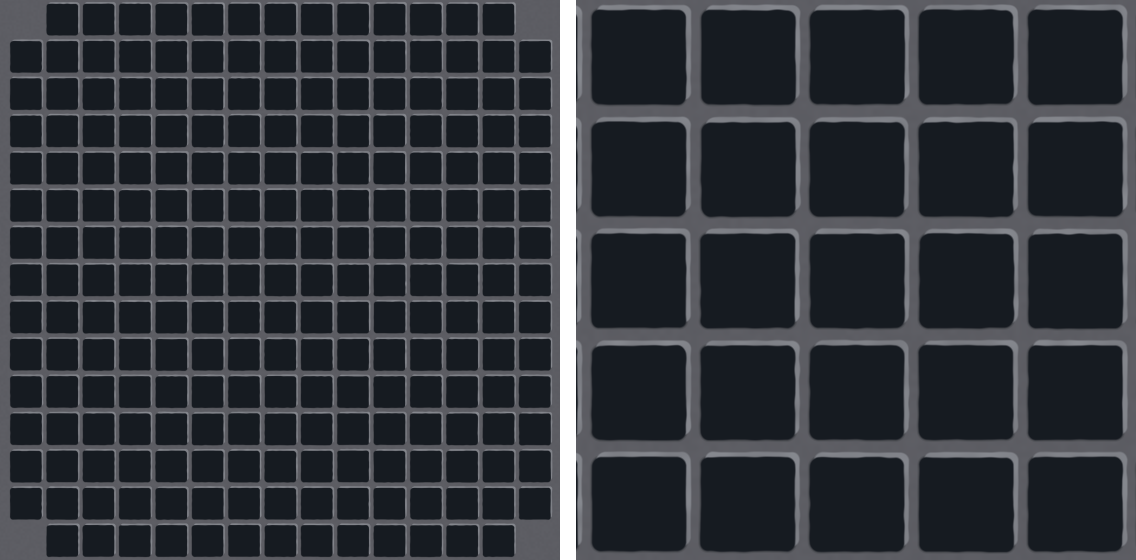
Left: the whole. Right: its middle third, enlarged.
This pattern is drawn by a WebGL 1 fragment shader. Its source:

```glsl
precision highp float;

uniform vec2 u_resolution;

// Layout, as fractions of the canvas
const float LAST_INDEX = 14.0;
const vec2 FIRST_CENTER = vec2(0.0463, 0.0340);
const vec2 PITCH = vec2(0.06492, 0.06650);
const vec2 HALF_SIZE = vec2(0.0281, 0.0281);
const float CORNER_RADIUS = 0.0050;
const float RADIUS_VARIATION = 0.0016;

// Bevel and wear
const vec2 LIGHT_OFFSET = vec2(0.0027, 0.0030);
const float RIM_WIDTH = 0.0009;
const float EDGE_WOBBLE = 0.0007;
const float WOBBLE_FREQUENCY = 150.0;
const float CENTER_JITTER = 0.0005;
const float GROUT_GRAIN = 0.012;
const float EDGE_SOFTNESS = 0.0007;

// Colours
const vec3 TILE_COLOR = vec3(0.088, 0.104, 0.130);
const vec3 GROUT_COLOR = vec3(0.362, 0.364, 0.388);
const vec3 LIGHT_COLOR = vec3(0.530, 0.540, 0.565);
const vec3 RIM_COLOR = vec3(0.270, 0.280, 0.295);

float hash(vec2 p) {
  return fract(sin(dot(p, vec2(127.1, 311.7))) * 43758.5453);
}

float valueNoise(vec2 p) {
  vec2 cell = floor(p);
  vec2 f = fract(p);
  f = f * f * (3.0 - 2.0 * f);
  float low = mix(hash(cell), hash(cell + vec2(1.0, 0.0)), f.x);
  float high = mix(hash(cell + vec2(0.0, 1.0)), hash(cell + vec2(1.0, 1.0)), f.x);
  return mix(low, high, f.y);
}

float roundedBox(vec2 p, vec2 halfSize, float radius) {
  vec2 q = abs(p) - halfSize + radius;
  return length(max(q, 0.0)) + min(max(q.x, q.y), 0.0) - radius;
}

float coverage(float distance, float softness) {
  return 1.0 - smoothstep(-softness, softness, distance);
}

// 1 for cells that hold a tile: the full grid without its four corners
float tilePresent(vec2 id) {
  vec2 fromMiddle = abs(id - 0.5 * LAST_INDEX);
  float reach = 0.5 * LAST_INDEX;
  float inside = step(max(fromMiddle.x, fromMiddle.y), reach + 0.5);
  float corner = step(reach - 0.5, min(fromMiddle.x, fromMiddle.y));
  return inside * (1.0 - corner);
}

void main() {
  vec2 uv = gl_FragCoord.xy / u_resolution;
  float softness = max(EDGE_SOFTNESS, 0.7 / min(u_resolution.x, u_resolution.y));

  // Cell and local position
  vec2 id = floor((uv - FIRST_CENTER) / PITCH + 0.5);
  vec2 jitter = vec2(hash(id + 3.1), hash(id + 17.7)) - 0.5;
  vec2 local = uv - FIRST_CENTER - id * PITCH - jitter * CENTER_JITTER;
  float present = tilePresent(id);

  // Worn tile outline and its shifted copy for the lit edges
  float wobble = (valueNoise(uv * WOBBLE_FREQUENCY) - 0.5) * EDGE_WOBBLE;
  float radius = CORNER_RADIUS + (hash(id + 41.3) - 0.5) * RADIUS_VARIATION;
  float tile = roundedBox(local, HALF_SIZE, radius) + wobble;
  float lit = roundedBox(local - LIGHT_OFFSET, HALF_SIZE, radius) - wobble;

  // Grout with fine grain
  float grain = valueNoise(uv * 260.0) - 0.5;
  vec3 color = GROUT_COLOR + grain * GROUT_GRAIN;

  // Dark rim, uneven highlight at the top and right, then the tile face
  float rim = coverage(tile - RIM_WIDTH, softness);
  color = mix(color, RIM_COLOR, rim * present * 0.7);
  float wear = mix(0.65, 1.0, valueNoise(uv * 95.0 + 8.0));
  color = mix(color, LIGHT_COLOR, coverage(lit, softness) * wear * present);
  color = mix(color, TILE_COLOR, coverage(tile, softness) * present);

  gl_FragColor = vec4(color, 1.0);
}
```
